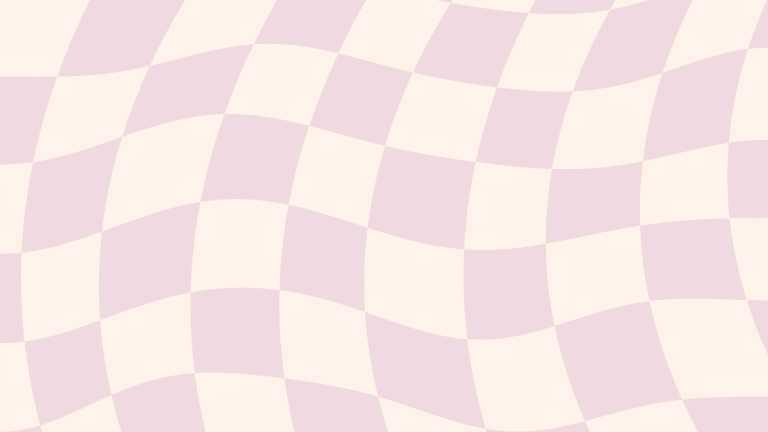
This pattern is drawn by a Shadertoy shader. Its source:

```glsl
// A two-tone checkerboard on a softly flowing grid. Each grid line is a curve:
// columns are parabolas, rows are layered cosines, both drifting line by line.
// A point's tone is the product of its sides of all the lines.

#define CREAM vec3(1.00, 0.95, 0.91)
#define MAUVE vec3(0.94, 0.855, 0.882)
#define FIRST_COLUMN -1
#define LAST_COLUMN 8
#define LAST_ROW 5
#define COLUMN_WOBBLE 0.0065
#define ROW_SPACING 0.1748
#define ROW_SWELL 0.0046
#define PI 3.14159265

// Horizontal place of column line i at height t (0 top, 1 bottom)
float columnLine(float i, float t) {
    float top = 0.117 + 0.1258 * i - 0.00195 * i * i;
    float middle = 0.0254 + 0.1152 * i + COLUMN_WOBBLE * cos(2.5 * i);
    float bottom = 0.0547 + 0.1003 * i + 0.0031 * i * i;
    return top * (1.0 - t) * (1.0 - 2.0 * t)
         + middle * 4.0 * t * (1.0 - t)
         + bottom * t * (2.0 * t - 1.0);
}

// Depth below the top edge of row line j at horizontal place x
float rowLine(float j, float x) {
    float step1 = j - 1.0;
    float depth = 0.1586 + ROW_SPACING * step1 + ROW_SWELL * step1 * abs(step1);

    // Wave strengths change gently from row to row
    float row = max(j, 1.0);
    float drift = cos(1.7 * (row - 3.75));
    float bulge = row - 3.6;
    float angle = PI * x;
    depth += (0.0162 * drift - 0.012) * cos(angle);
    depth += (0.004 - 0.007 * drift) * cos(2.0 * angle);
    depth += (0.043 + 0.0028 * row) * cos(3.0 * angle);
    depth += (0.0174 - 0.0042 * bulge * bulge) * cos(4.0 * angle);
    depth -= 0.0081 * drift * cos(5.0 * angle);
    depth += 0.0046 * (row - 2.7) * cos(6.0 * angle);
    return depth;
}

// Side of a line: -1 or 1, blended across one pixel
float smoothSide(float d) {
    return clamp(2.0 * d / max(fwidth(d), 1e-6), -1.0, 1.0);
}

void mainImage(out vec4 fragColor, in vec2 fragCoord) {
    vec2 p = fragCoord / iResolution.xy;
    p.y = 1.0 - p.y;

    // Crossing any line swaps the tone
    float parity = 1.0;
    for (int i = FIRST_COLUMN; i <= LAST_COLUMN; i++)
        parity *= smoothSide(p.x - columnLine(float(i), p.y));
    for (int j = 0; j <= LAST_ROW; j++)
        parity *= smoothSide(p.y - rowLine(float(j), p.x));

    fragColor = vec4(mix(MAUVE, CREAM, 0.5 + 0.5 * parity), 1.0);
}
```
